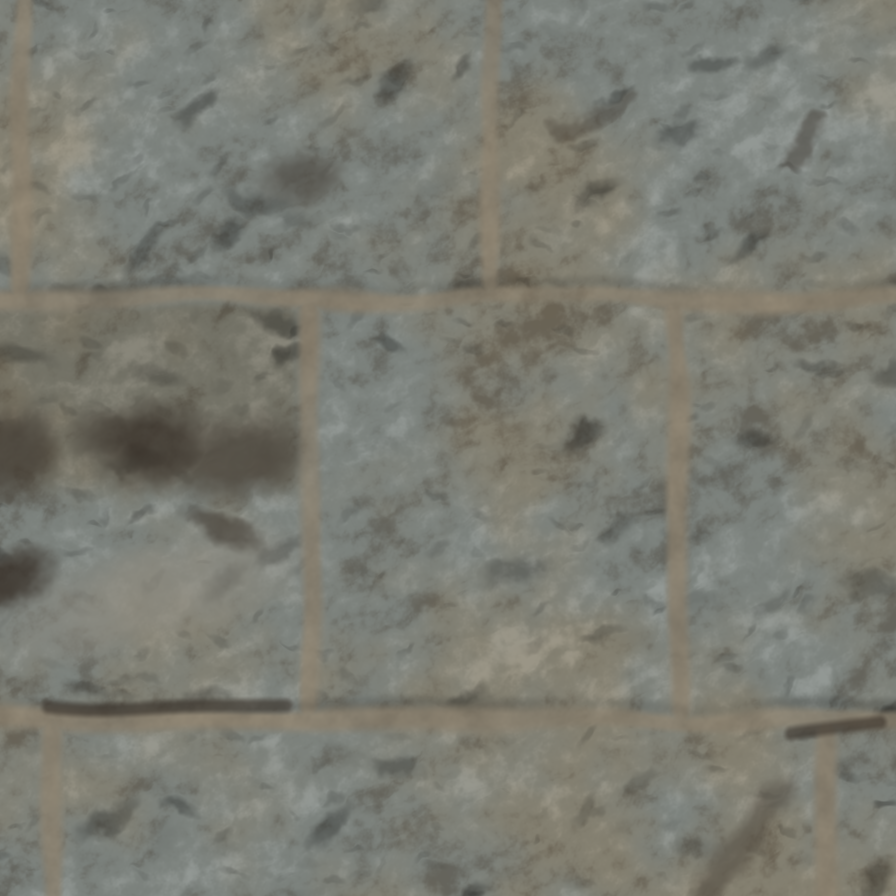
Give the GLSL for this texture, as a Shadertoy shader.

```glsl
// Weathered grey ashlar wall: three courses of rough stone with thin sandy mortar.

const vec3 STONE_DARK = vec3(0.40, 0.39, 0.36);
const vec3 STONE_MID = vec3(0.495, 0.503, 0.48);
const vec3 STONE_PALE = vec3(0.585, 0.59, 0.57);
const vec3 MORTAR = vec3(0.535, 0.495, 0.425);
const vec3 WARM_TINT = vec3(1.04, 0.99, 0.91);
const vec3 COOL_TINT = vec3(0.98, 1.01, 1.02);
const vec3 STAIN = vec3(0.22, 0.19, 0.16);
const float BED_LOW = 0.195;
const float BED_HIGH = 0.668;

float hash(vec2 p) {
    return fract(sin(dot(p, vec2(127.1, 311.7))) * 43758.5453);
}

float noise(vec2 p) {
    vec2 i = floor(p), f = fract(p);
    f = f * f * (3.0 - 2.0 * f);
    return mix(mix(hash(i), hash(i + vec2(1, 0)), f.x),
               mix(hash(i + vec2(0, 1)), hash(i + vec2(1, 1)), f.x), f.y);
}

float fbm(vec2 p) {
    float sum = 0.0, amp = 0.5;
    for (int i = 0; i < 4; i++) {
        sum += amp * noise(p);
        p = mat2(0.8, 0.6, -0.6, 0.8) * p * 2.0 + 17.3;
        amp *= 0.6;
    }
    return sum / 1.088;
}

vec2 rotate(vec2 p, float a) {
    return vec2(cos(a) * p.x + sin(a) * p.y, cos(a) * p.y - sin(a) * p.x);
}

// Soft tilted ellipse: 1 at the centre, 0 outside.
float blot(vec2 p, vec2 centre, vec2 radius, float tilt) {
    return 1.0 - smoothstep(0.35, 1.3, length(rotate(p - centre, tilt) / radius));
}

// Soft line from a to b.
float crevice(vec2 p, vec2 a, vec2 b, float width) {
    vec2 d = b - a;
    float t = clamp(dot(p - a, d) / dot(d, d), 0.0, 1.0);
    return 1.0 - smoothstep(0.2 * width, width, length(p - a - t * d));
}

// Scattered chisel pits, one candidate in each cell.
float pits(vec2 p, float count) {
    vec2 cell = floor(p * count);
    float depth = 0.0;
    for (int y = -1; y <= 1; y++)
    for (int x = -1; x <= 1; x++) {
        vec2 id = cell + vec2(x, y);
        vec2 centre = (id + vec2(hash(id), hash(id + 31.0))) / count;
        vec2 radius = vec2(0.45, 0.17) * mix(0.5, 1.1, hash(id + 57.0)) / count;
        float strength = smoothstep(0.45, 1.0, hash(id + 83.0));
        depth = max(depth, strength * blot(p, centre, radius, hash(id + 11.0) * 1.5 - 0.5));
    }
    return depth;
}

// Horizontal positions of the two upright joints in a course.
vec2 uprightJoints(float y) {
    if (y > BED_HIGH) return vec2(0.022, 0.548);
    if (y > BED_LOW) return vec2(0.345, 0.755);
    return vec2(0.055, 0.92);
}

void mainImage(out vec4 fragColor, in vec2 fragCoord) {
    vec2 uv = fragCoord / iResolution.xy;
    vec2 wobble = vec2(noise(uv * 9.0), noise(uv * 9.0 + 40.0)) - 0.5;
    vec2 p = uv + 0.014 * wobble;
    vec2 rough = uv + 0.035 * (vec2(fbm(uv * 22.0), fbm(uv * 22.0 + 70.0)) - 0.5);

    // Stone face: broad mottling, slanted tooling and fine grain
    float broad = fbm(uv * 7.0);
    float tooling = fbm(rotate(rough, 0.6) * vec2(17.0, 38.0));
    float grain = fbm(uv * 52.0 + 9.0);
    float tone = 0.5 + 0.55 * (broad - 0.5) + 0.65 * (tooling - 0.5) + 0.6 * (grain - 0.5);
    vec3 color = mix(STONE_DARK, STONE_MID, smoothstep(0.1, 0.5, tone));
    color = mix(color, STONE_PALE, smoothstep(0.48, 0.9, tone));
    color *= mix(COOL_TINT, WARM_TINT, smoothstep(0.35, 0.75, fbm(uv * 5.0 + 23.0)));
    color *= 1.0 - 0.26 * pits(rough, 13.0) - 0.13 * pits(rough + 0.37, 27.0);

    // Weathered left block: brown upper half above a pale sloping ledge
    float leftBlock = (1.0 - smoothstep(0.32, 0.35, p.x))
        * smoothstep(BED_LOW, BED_LOW + 0.02, p.y)
        * (1.0 - smoothstep(BED_HIGH - 0.02, BED_HIGH, p.y));
    float upper = smoothstep(0.43, 0.48, rough.y);
    color *= mix(vec3(1.0), vec3(0.93, 0.88, 0.82), leftBlock * upper);
    float ledge = blot(rough, vec2(0.17, 0.335), vec2(0.18, 0.055), 0.28);
    color = mix(color, vec3(0.56, 0.55, 0.51), 0.6 * leftBlock * ledge);

    // Dark stains and deep hollows
    float stain = 0.85 * blot(rough, vec2(0.17, 0.505), vec2(0.085, 0.045), -0.15);
    stain = max(stain, 0.6 * blot(rough, vec2(0.27, 0.49), vec2(0.08, 0.05), 0.2));
    stain = max(stain, 0.65 * blot(rough, vec2(0.01, 0.495), vec2(0.06, 0.055), 0.0));
    stain = max(stain, 0.85 * blot(rough, vec2(0.01, 0.35), vec2(0.055, 0.035), 0.3));
    stain = max(stain, 0.6 * blot(rough, vec2(0.25, 0.405), vec2(0.05, 0.018), -0.5));
    stain = max(stain, 0.5 * blot(rough, vec2(0.335, 0.80), vec2(0.046, 0.032), 0.1));
    stain = max(stain, 0.45 * crevice(rough, vec2(0.88, 0.815), vec2(0.915, 0.86), 0.015));
    stain = max(stain, 0.35 * crevice(rough, vec2(0.62, 0.855), vec2(0.70, 0.89), 0.015));
    stain = max(stain, 0.4 * crevice(rough, vec2(0.79, 0.01), vec2(0.87, 0.12), 0.028));
    color = mix(color, STAIN, stain * mix(0.7, 1.1, grain));

    // Mortar joints, uneven in width and partly worn away
    vec2 joints = uprightJoints(p.y);
    float upright = min(abs(p.x - joints.x), abs(p.x - joints.y));
    float bed = min(abs(p.y - BED_LOW), abs(p.y - BED_HIGH));
    float halfWidth = mix(0.008, 0.017, noise(uv * 13.0 + 5.0));
    float joint = 1.0 - smoothstep(0.3 * halfWidth, 1.35 * halfWidth, min(upright, bed));
    vec3 mortar = MORTAR * (0.88 + 0.24 * fbm(uv * 30.0));
    color = mix(color, mortar, joint * mix(0.6, 1.0, noise(uv * 8.0 + 61.0)));

    // Shadow below the stone edges, deepest under the left block
    float lip = min(abs(p.y - BED_LOW - 0.016), abs(p.y - BED_HIGH - 0.014));
    color *= 1.0 - 0.2 * (1.0 - smoothstep(0.0, 0.012, lip)) * noise(uv * vec2(11.0, 5.0));
    float gap = crevice(p, vec2(0.05, 0.208), vec2(0.32, 0.211), 0.012);
    gap = max(gap, crevice(p, vec2(0.88, 0.178), vec2(0.98, 0.192), 0.011));
    color = mix(color, STAIN, 0.6 * gap);

    fragColor = vec4(color, 1.0);
}
```
